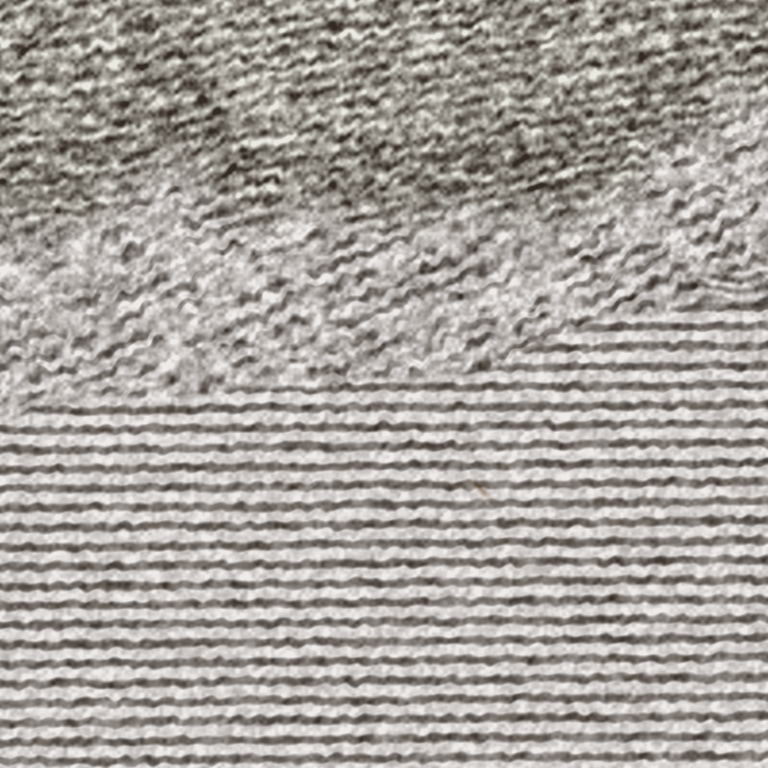
This texture is drawn by a Shadertoy shader. Its source:

```glsl
// Knitted wool: even pale cords below, slanted moss stitches across the middle
// and a shaded, tightly stitched band above. Each zone mixes wavy ridges with
// stretched value noise, then one shared wool ramp gives the colour.
#define CORD_PITCH 0.0254
#define CORD_SLOPE 0.009
#define MOSS_PITCH 0.0270
#define MOSS_SLOPE 0.45
#define KNIT_PITCH 0.0215
#define KNIT_SLOPE 0.19
#define STITCH_WIDTH 0.027
#define FIBRE_GRAIN 0.44
#define WOOL_DARK vec3(0.200, 0.165, 0.140)
#define WOOL_LIGHT vec3(0.915, 0.900, 0.890)
#define SHADE_TINT vec3(0.985, 0.995, 0.970)

const float TAU = 6.2831853;

float hash(vec2 p) {
    vec3 q = fract(p.xyx * vec3(0.1031, 0.1030, 0.0973));
    q += dot(q, q.yzx + 33.33);
    return fract((q.x + q.y) * q.z);
}

float noise(vec2 p) {
    vec2 cell = floor(p), f = fract(p);
    f = f * f * (3.0 - 2.0 * f);
    float low = mix(hash(cell), hash(cell + vec2(1, 0)), f.x);
    float high = mix(hash(cell + vec2(0, 1)), hash(cell + vec2(1, 1)), f.x);
    return mix(low, high, f.y);
}

// Noise centred on zero
float sway(vec2 p) { return noise(p) - 0.5; }

float bump(float x, float centre, float width) {
    float d = (x - centre) / width;
    return exp(-d * d);
}

// Ridge height: 0 in the grooves, 1 along the crest
float ridge(float v) { return 0.5 - 0.5 * cos(TAU * v); }

// Fine twisted fibres, leaning to the right
float fibres(vec2 p) {
    vec2 lean = vec2(p.x - 0.6 * p.y, p.y + 0.3 * p.x);
    return 0.55 * sway(lean * vec2(125.0, 100.0)) + 0.45 * sway(p * 200.0 + 17.0);
}

// Short strokes stretched along a slope
float strokes(vec2 p, float slope, vec2 scale) {
    vec2 q = vec2(p.x + slope * p.y, p.y - slope * p.x);
    q.y += 0.010 * sway(p * 55.0);
    return sway(q * scale + 41.0);
}

// Straight cords with small scalloped stitches
float cords(vec2 p) {
    float v = (p.y - 0.4395 - CORD_SLOPE * p.x) / CORD_PITCH;
    v += 0.08 * sway(p * vec2(6.0, 14.0)) + 0.20 * sway(p * vec2(80.0, 45.0));
    float stitch = sin(TAU * (p.x - 0.7 * p.y) / STITCH_WIDTH);
    v += 0.035 * stitch;
    float depth = 0.44 + 0.30 * noise(p * vec2(55.0, 50.0) + 5.0);
    float tone = 0.91 - depth * (1.0 - smoothstep(0.0, 0.72, ridge(v)));
    return tone + 0.025 * stitch + FIBRE_GRAIN * fibres(p);
}

// Loose diagonal rows, broken into short dashes
float moss(vec2 p) {
    float v = (p.y - MOSS_SLOPE * p.x) / MOSS_PITCH;
    v += 1.0 * sway(p * vec2(8.0, 11.0)) + 0.50 * sway(p * vec2(58.0, 50.0));
    v += 0.10 * sin(TAU * (p.x + 0.3 * p.y) / STITCH_WIDTH);
    float dash = smoothstep(0.08, 0.80, noise(p * vec2(44.0, 52.0) + 9.0));
    float groove = 1.0 - smoothstep(0.0, 0.85, ridge(v));
    float tone = 0.82 - 0.50 * groove * dash;
    tone += 0.34 * strokes(p, 0.38, vec2(55.0, 98.0));
    return tone + 1.4 * FIBRE_GRAIN * fibres(p);
}

// Close, shaded rows of short stitches
float shadedKnit(vec2 p) {
    float v = (p.y - KNIT_SLOPE * p.x) / KNIT_PITCH;
    v += 1.0 * sway(p * vec2(6.0, 8.0)) + 0.50 * sway(p * vec2(62.0, 48.0));
    v += 0.10 * sin(TAU * (p.x - 0.4 * p.y) / STITCH_WIDTH);
    float strength = 0.20 + 0.46 * noise(p * vec2(42.0, 50.0) + 13.0);
    float tone = 0.56 + strength * (ridge(v) - 0.5);
    tone += 0.50 * strokes(p, 0.25, vec2(58.0, 102.0));
    return tone + 1.8 * FIBRE_GRAIN * fibres(p);
}

// Height where the cords give way to moss stitch
float cordEdge(float x) {
    return 0.460 + 0.092 * x + 0.055 * smoothstep(0.62, 0.80, x);
}

// Height where the shading begins
float shadeEdge(float x) {
    return 0.69 + 0.06 * x + 0.085 * bump(x, 0.22, 0.08)
         + 0.13 * smoothstep(0.78, 1.0, x);
}

void mainImage(out vec4 fragColor, in vec2 fragCoord) {
    vec2 p = fragCoord / iResolution.xy;

    // Zone masks with ragged borders
    float aboveCords = p.y - cordEdge(p.x) + 0.022 * sway(p * vec2(19.0, 25.0));
    float aboveShade = p.y - shadeEdge(p.x) + 0.06 * sway(p * vec2(15.0, 18.0));
    float mossMask = smoothstep(-0.008, 0.010, aboveCords);
    float shade = smoothstep(-0.04, 0.05, aboveShade);

    float tone = mix(cords(p), moss(p), mossMask);
    tone = mix(tone, shadedKnit(p), shade);

    // Deepest shadow hugs the border; the top grows paler
    float pools = 0.5 + 0.7 * noise(p * vec2(6.0, 7.0) + 2.0);
    tone -= 0.11 * shade * pools * bump(aboveShade, 0.055, 0.06);

    // Dark folded threads at the right edge
    float fold = smoothstep(0.85, 0.97, p.x) * bump(p.y, 0.633, 0.024);
    float threads = ridge((p.y + 0.10 * p.x) / 0.016 + sway(p * 25.0));
    tone -= 0.48 * fold * (1.0 - threads);

    // One brown fleck caught between the cords
    vec2 fleck = p - vec2(0.627, 0.362);
    fleck.y += 0.8 * fleck.x;
    fleck *= vec2(90.0, 190.0);
    float speck = exp(-dot(fleck, fleck));
    tone -= 0.35 * speck;

    vec3 wool = mix(WOOL_DARK, WOOL_LIGHT, clamp(tone, 0.0, 1.03));
    wool *= mix(vec3(1.0), SHADE_TINT, shade);
    wool += speck * vec3(0.06, 0.02, -0.03);
    fragColor = vec4(wool, 1.0);
}
```
